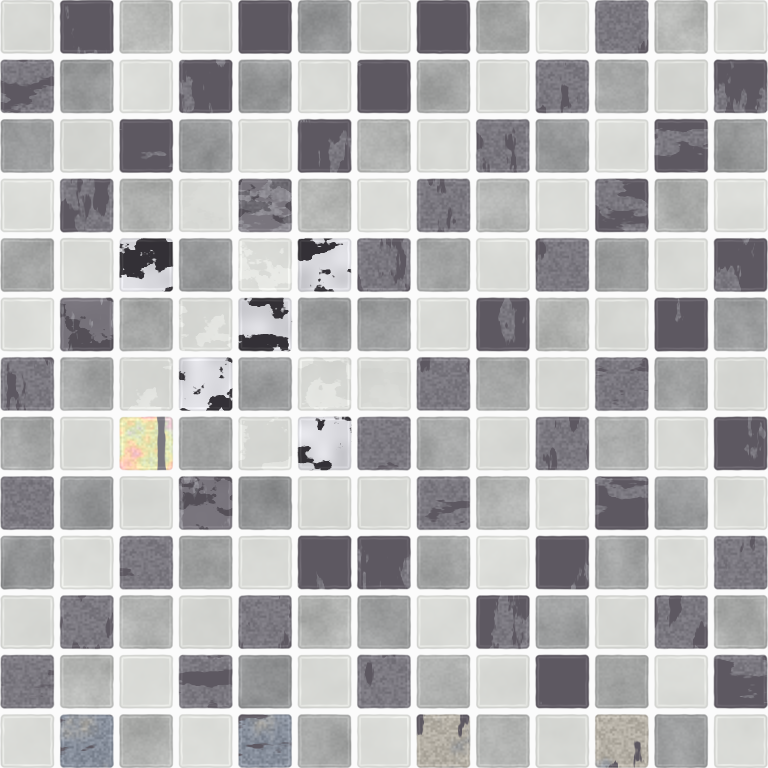
A WebGL 2 fragment shader for this pattern:

```glsl
#version 300 es
precision highp float;
// Glass mosaic: 13 x 13 rounded tiles in pale, mid and dark grey on white grout, with glazed sheen and glare.

uniform vec2 u_resolution;
out vec4 fragColor;

const float TILES = 13.0;
const vec2 PITCH = vec2(0.0774, 0.0775);     // tile spacing, canvas units
const float HALF_TILE = 0.447;               // in cell units, as are the next three
const float CORNER = 0.065;
const float RIM = 0.045;
const float GLARE_RADIUS = 2.7;
const vec2 GLARE_CENTER = vec2(3.5, 5.5);    // column and row, from the top left
const vec2 PEARL_CELL = vec2(2.0, 7.0);

const vec3 GROUT = vec3(0.985);
const vec3 PALE = vec3(0.845, 0.85, 0.835);
const vec3 MID_LIGHT = vec3(0.71, 0.715, 0.705);
const vec3 MID_DEEP = vec3(0.575, 0.58, 0.585);
const vec3 DARK = vec3(0.365, 0.345, 0.38);
const vec3 SHEEN = vec3(0.48, 0.47, 0.50);
const vec3 MIRROR_DARK = vec3(0.20, 0.19, 0.21);
const vec3 MIRROR_LIGHT = vec3(0.91, 0.91, 0.93);
const vec3 PEARL = vec3(0.92, 0.83, 0.74);
const vec3 BLUE_FILM = vec3(0.52, 0.55, 0.60);
const vec3 BEIGE_FILM = vec3(0.70, 0.68, 0.64);

float hash(vec2 p) {
    vec3 q = fract(p.xyx * 0.1031);
    q += dot(q, q.yzx + 33.33);
    return fract((q.x + q.y) * q.z);
}

float noise(vec2 p) {
    vec2 i = floor(p), f = fract(p);
    f = f * f * (3.0 - 2.0 * f);
    return mix(mix(hash(i), hash(i + vec2(1, 0)), f.x),
               mix(hash(i + vec2(0, 1)), hash(i + vec2(1, 1)), f.x), f.y);
}

float fbm(vec2 p) {
    float sum = 0.0, amp = 0.55;
    for (int i = 0; i < 4; i++) {
        sum += amp * noise(p);
        p = p * 2.1 + 17.3;
        amp *= 0.5;
    }
    return sum;
}

float roundedBox(vec2 p, float halfSize, float radius) {
    vec2 d = abs(p) - halfSize + radius;
    return length(max(d, 0.0)) + min(max(d.x, d.y), 0.0) - radius;
}

// 0 pale, 1 dark, 2 mid: diagonal runs that slip every fourth row and at mid width
float tileKind(vec2 cell) {
    float slip = step(5.5, cell.x) * step(3.5, cell.y) * step(cell.y, 10.5);
    return mod(cell.x + cell.y + floor(cell.y / 4.0) - slip + 3.0, 3.0);
}

vec3 darkGlass(vec2 q, vec2 cell, vec2 seed, float glare, float grain) {
    // Sheen breaks into streaks, upright on most tiles
    vec2 stretch = hash(cell + 5.7) < 0.7 ? vec2(5.0, 1.7) : vec2(1.8, 4.5);
    float film = fbm(q * stretch + seed);
    float level = mix(0.28, 0.82, hash(cell + 31.0));
    float cover = smoothstep(level - 0.03, level + 0.03, film);
    vec3 color = mix(DARK, SHEEN + 0.10 * (grain - 0.5), cover);

    // Thin coloured film along the bottom row
    if (cell.y > TILES - 1.5) {
        vec3 tint = mix(BLUE_FILM, BEIGE_FILM, smoothstep(0.3, 0.7, fbm(q * 2.0 + seed) + (cell.x - 6.0) * 0.06));
        color = mix(color, tint + 0.14 * (grain - 0.5), smoothstep(0.30, 0.38, film));
    }

    // Mirror patches under the glare
    float patches = fbm(q * vec2(3.0, 4.2) + seed + 40.0);
    vec3 mirror = mix(MIRROR_DARK, MIRROR_LIGHT - 0.15 * noise(q * 3.0 + seed), smoothstep(0.44, 0.49, patches));
    color = mix(color, mirror, glare);

    if (distance(cell, PEARL_CELL) < 0.5) {
        vec3 hue = 0.07 * cos(6.283 * (1.6 * fbm(q * 3.0 + seed) + vec3(0.0, 0.33, 0.67)));
        float streak = smoothstep(0.03, 0.0, abs(q.x - 0.27 - 0.12 * (film - 0.5)) - 0.05);
        color = mix(PEARL + hue + 0.10 * (grain - 0.5), SHEEN, streak);
    }
    return color;
}

void main() {
    vec2 uv = gl_FragCoord.xy / u_resolution;
    vec2 grid = (vec2(uv.x, 1.0 - uv.y) - 0.5) / PITCH + 0.5 * TILES;
    vec2 cell = clamp(floor(grid), 0.0, TILES - 1.0);
    vec2 q = grid - cell - 0.5;
    vec2 seed = 23.0 * vec2(hash(cell + 1.3), hash(cell + 8.9));
    float pixel = 1.0 / (min(u_resolution.x, u_resolution.y) * PITCH.x);

    float kind = tileKind(cell);
    float glare = 1.0 - smoothstep(GLARE_RADIUS - 0.5, GLARE_RADIUS, distance(cell, GLARE_CENTER));
    float cloud = fbm(q * 1.8 + seed) - 0.5;
    float grain = noise(q * 26.0 + seed);

    // Glass body
    vec3 color;
    if (kind < 0.5) {
        float shine = smoothstep(0.52, 0.58, fbm(q * vec2(3.0, 4.0) + seed));
        color = PALE + 0.035 * (hash(cell + 3.0) - 0.5) + 0.05 * cloud + 0.055 * glare * shine;
    } else if (kind < 1.5) {
        color = darkGlass(q, cell, seed, glare, grain);
    } else {
        color = mix(MID_DEEP, MID_LIGHT, hash(cell + 12.0)) + 0.18 * cloud + 0.035 * (grain - 0.5);
    }

    // Bevel: fine dark outline, soft bright ring inside it
    float wobble = 0.010 * (noise(grid * 9.0) - 0.5);
    float d = roundedBox(q, HALF_TILE, CORNER) + wobble;
    float ring = 1.0 - smoothstep(0.0, 0.6 * RIM, abs(d + RIM));
    color += ring * (0.035 + 0.05 * noise(q * 6.0 + seed));
    color *= 1.0 - 0.07 * smoothstep(-0.6 * RIM, 0.0, d);

    color = mix(color, GROUT, smoothstep(-pixel, pixel, d));
    fragColor = vec4(clamp(color, 0.0, 1.0), 1.0);
}
```
